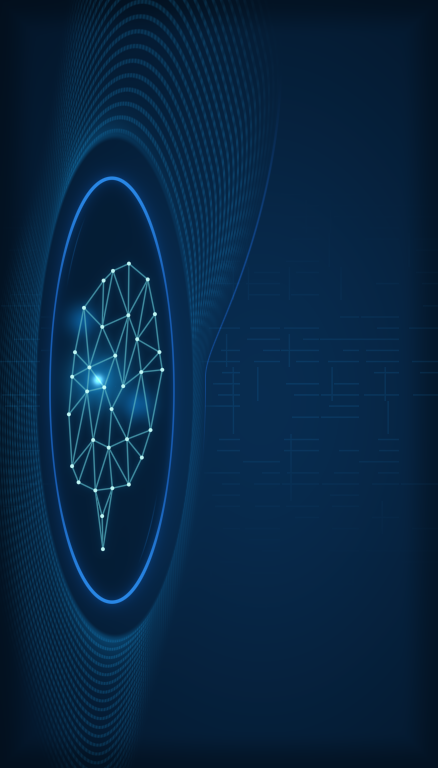
Give the GLSL for this background, as a Shadertoy shader.

```glsl
// A dark blue panel with a glowing oval ring around a mesh of linked nodes.
// Fans of dotted contour lines spread from an ellipse, over faint circuit traces.
// Positions are in canvas units: y runs from 0 to 1 and x from 0 to WIDTH.

const float WIDTH = 0.5703;
const float TAU = 6.28318;
const vec2 RING_CENTER = vec2(0.1458, 0.492);
const vec2 MESH_CENTER = vec2(0.1484, 0.5026);

float hash(vec2 p) {
    return fract(sin(dot(p, vec2(12.9898, 78.233))) * 43758.5453);
}

float segmentDistance(vec2 p, vec2 a, vec2 b) {
    vec2 ab = b - a;
    float t = clamp(dot(p - a, ab) / dot(ab, ab), 0.0, 1.0);
    return length(p - a - ab * t);
}

float ellipseDistance(vec2 d, vec2 radii) {
    float e = max(length(d / radii), 0.01);
    return (e - 1.0) * e / max(length(d / (radii * radii)), 0.01);
}

float stroke(float dist, float halfWidth, float px) {
    return 1.0 - smoothstep(halfWidth - 0.5 * px, halfWidth + px, abs(dist));
}

float glow(vec2 p, vec2 center, float size) {
    vec2 d = (p - center) / size;
    return exp(-dot(d, d));
}

// Soft light in the middle right, falling off toward the borders
vec3 backdrop(vec2 p) {
    vec3 edgeColor = vec3(0.012, 0.075, 0.145);
    vec3 lightColor = vec3(0.03, 0.172, 0.312);
    vec2 d = (p - vec2(0.34, 0.48)) / vec2(0.34, 0.52);
    vec3 color = mix(edgeColor, lightColor, exp(-1.1 * dot(d, d)));
    vec2 border = min(p, vec2(WIDTH, 1.0) - p);
    return color * mix(0.7, 1.0, smoothstep(0.0, 0.05, min(border.x, border.y)));
}

// Broken horizontal traces joined by short vertical legs
float circuit(vec2 p, float px) {
    vec2 cell = vec2(0.052, 0.0145);
    vec2 id = floor(p / cell);
    vec2 f = fract(p / cell);
    float start = 0.6 * hash(id + 3.0);
    float row = stroke((f.y - 0.5) * cell.y, 0.0006, px) * step(start, f.x) * step(0.52, hash(id));
    vec2 group = vec2(id.x, floor(id.y / 3.0));
    float leg = stroke((f.x - 0.15 - 0.7 * hash(group + 7.0)) * cell.x, 0.0005, px);
    float band = glow(vec2(p.y, 0.0), vec2(0.49, 0.0), 0.13);
    float sides = smoothstep(0.25, 0.29, p.x) + 1.0 - smoothstep(0.04, 0.075, p.x);
    return max(row, leg * step(0.7, hash(group))) * band * sides;
}

// Contours of an ellipse whose spacing widens in three directions
vec3 contourFan(vec2 p) {
    vec2 d = (p - vec2(0.1497, 0.496)) / vec2(0.1016, 0.3255);
    float radius = length(d);
    float angle = atan(d.y, d.x);
    float upper = smoothstep(0.03, 0.6, angle) * (1.0 - smoothstep(1.0, 2.6, angle));
    float lower = exp(-pow((angle + 1.7) / 0.5, 2.0));
    float left = pow(max(cos(angle - 3.5), 0.0), 2.0);
    float v = (radius - 1.0) / (0.16 + 1.35 * upper + 0.5 * lower + 0.55 * left);
    float blur = fwidth(v) * 22.0;
    float lines = 1.0 - smoothstep(0.08, 0.14 + blur, abs(fract(v * 22.0) - 0.5));
    lines = mix(lines, 0.3, smoothstep(0.4, 0.9, blur));
    lines *= 0.75 + 0.25 * sin(angle * 220.0 + v * 30.0);
    float fade = smoothstep(0.0, 0.04, v) * (1.0 - smoothstep(0.45, 1.05, v));
    float rim = exp(-13.0 * max(radius - 1.0, 0.0)) * smoothstep(-0.015, 0.015, radius - 1.0);
    rim *= 0.3 + 0.7 * exp(-pow((angle - 2.0) / 0.6, 2.0)) + 0.7 * lower;
    float envelope = stroke(v - 1.0, 0.012, fwidth(v)) * smoothstep(-0.3, 0.1, angle)
                   * (1.0 - smoothstep(0.25, 0.55, angle));
    return lines * fade * vec3(0.02, 0.115, 0.155) + rim * vec3(0.02, 0.17, 0.24)
         + envelope * vec3(0.04, 0.13, 0.29);
}

// Jittered node on one of three nested, slanted ovals
vec2 meshNode(float level, float index) {
    float count = level < 0.5 ? 18.0 : (level < 1.5 ? 9.0 : 4.0);
    vec2 key = vec2(mod(index, count), level * 5.0 + 2.0);
    float angle = TAU * (index + 0.6 * (hash(key) - 0.5)) / count;
    float radius = (1.0 - 0.39 * level) * (1.0 + 0.14 * (hash(key + 9.0) - 0.5));
    vec2 q = radius * vec2(cos(angle), sin(angle));
    return MESH_CENTER + vec2(0.0586 * q.x + 0.013 * q.y, 0.15 * q.y);
}

// Distance to the links (x) and to the nodes (y)
vec2 meshDistance(vec2 p) {
    vec2 knot = vec2(0.133, 0.328), tip = vec2(0.134, 0.285);
    float link = segmentDistance(p, knot, tip);
    float node = min(length(p - knot), length(p - tip));
    for (float i = 0.0; i < 18.0; i++) {
        float j = floor(i / 2.0), k = floor((i + 0.01) / 4.5);
        vec2 outer = meshNode(0.0, i), mid = meshNode(1.0, j), inner = meshNode(2.0, k);
        link = min(link, segmentDistance(p, outer, meshNode(0.0, i + 1.0)));
        link = min(link, segmentDistance(p, outer, mid));
        link = min(link, segmentDistance(p, outer, meshNode(1.0, floor((i + 1.0) / 2.0))));
        link = min(link, segmentDistance(p, mid, meshNode(1.0, j + 1.0)));
        link = min(link, segmentDistance(p, mid, inner));
        link = min(link, segmentDistance(p, inner, meshNode(2.0, k + 1.0)));
        if (i > 12.5 && i < 14.5) link = min(link, min(segmentDistance(p, outer, knot), segmentDistance(p, outer, tip)));
        node = min(node, min(length(p - outer), min(length(p - mid), length(p - inner))));
    }
    return vec2(link, node);
}

void mainImage(out vec4 fragColor, in vec2 fragCoord) {
    vec2 p = fragCoord / iResolution.xy * vec2(WIDTH, 1.0);
    float px = 1.0 / iResolution.y;
    vec2 d = p - RING_CENTER;
    float ring = ellipseDistance(d, vec2(0.0807, 0.276));
    vec3 color = backdrop(p) + contourFan(p) + circuit(p, px) * vec3(0.012, 0.06, 0.085);

    // Dark disc, bright ring and broken inner arcs
    color = mix(color, vec3(0.015, 0.105, 0.195), 0.7 * (1.0 - smoothstep(-0.01, 0.005, ring)));
    float ends = smoothstep(0.1, 0.28, abs(d.y));
    color += exp(-abs(ring) * 130.0) * vec3(0.01, 0.09, 0.2) * (0.5 + 0.5 * ends);
    color = mix(color, mix(vec3(0.09, 0.36, 0.7), vec3(0.16, 0.53, 0.9), ends), stroke(ring, 0.0007 + 0.0012 * ends, px));
    float arcs = smoothstep(0.15, 0.2, -d.x * d.y * 20.0) * smoothstep(0.1, 0.16, abs(d.y));
    color += stroke(ring + 0.012, 0.0005, px) * arcs * vec3(0.03, 0.14, 0.24);

    // Node mesh with a few hot spots
    color += glow(p, vec2(0.1276, 0.505), 0.036) * vec3(0.04, 0.3, 0.42);
    color += (glow(p, vec2(0.1797, 0.473), 0.02) + glow(p, vec2(0.107, 0.583), 0.02)) * vec3(0.02, 0.2, 0.32);
    if (abs(d.x) < 0.075 && abs(d.y) < 0.22) {
        vec2 mesh = meshDistance(p);
        color += exp(-mesh.x * 220.0) * vec3(0.01, 0.06, 0.08);
        color = mix(color, vec3(0.33, 0.68, 0.74), 0.75 * stroke(mesh.x, 0.0006, px));
        color = mix(color, vec3(0.75, 0.97, 0.96), stroke(mesh.y, 0.0022, px));
    }
    color += glow(p, vec2(0.1276, 0.505), 0.007) * vec3(0.5, 0.6, 0.55);
    fragColor = vec4(color, 1.0);
}
```
